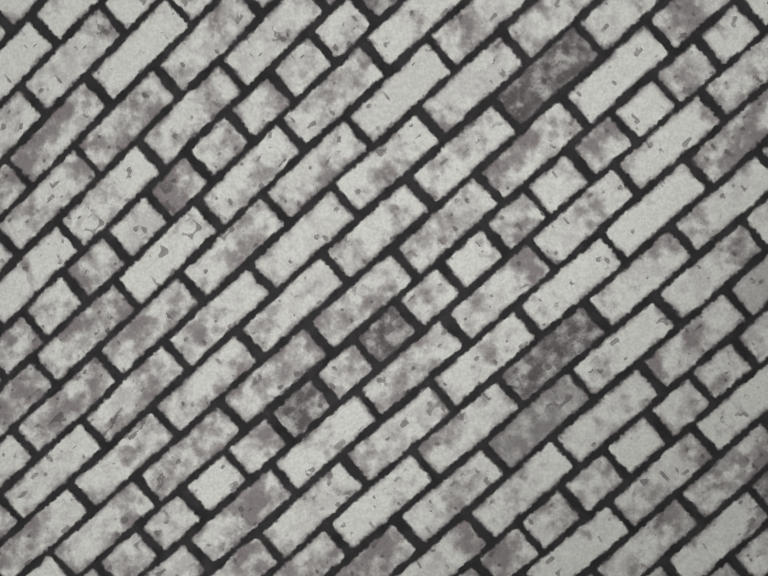
This texture is drawn by a Shadertoy shader. Its source:

```glsl
// Diagonal wall of worn pale bricks in dark mortar, with a course of half bricks every sixth row.

const float ROWS = 13.95;         // course heights per canvas height
const float ANGLE = 0.716;        // slope of the courses, radians
const float BRICK_LENGTH = 2.76;  // in course heights
const float HEADER_PERIOD = 6.0;  // courses between half-brick courses
const vec2 JOINT = vec2(0.11, 0.088); // half widths of end and bed joints

const vec3 PALE = vec3(0.765, 0.765, 0.742);
const vec3 GREY = vec3(0.655, 0.648, 0.635);
const vec3 STAIN = vec3(0.43, 0.405, 0.405);
const vec3 SOOT = vec3(0.27, 0.25, 0.255);
const vec3 MORTAR = vec3(0.19, 0.185, 0.187);

float hash(vec2 p) {
    vec3 q = fract(vec3(p.xyx) * 0.1031);
    q += dot(q, q.yzx + 33.33);
    return fract((q.x + q.y) * q.z);
}

float noise(vec2 p) {
    vec2 i = floor(p), f = fract(p);
    f = f * f * (3.0 - 2.0 * f);
    return mix(mix(hash(i), hash(i + vec2(1, 0)), f.x),
               mix(hash(i + vec2(0, 1)), hash(i + vec2(1, 1)), f.x), f.y);
}

float fbm(vec2 p) {
    float sum = 0.0, amp = 0.533;
    for (int i = 0; i < 4; i++) {
        sum += amp * noise(p);
        p = mat2(1.6, 1.2, -1.2, 1.6) * p + 17.3;
        amp *= 0.5;
    }
    return sum;
}

float roundedBox(vec2 p, vec2 halfSize, float radius) {
    vec2 d = abs(p) - halfSize + radius;
    return length(max(d, 0.0)) + min(max(d.x, d.y), 0.0) - radius;
}

// Canvas position to wall position: x along the courses, y across them
vec2 wallPosition(vec2 p) {
    float c = cos(ANGLE), s = sin(ANGLE);
    vec2 wall = vec2(c * p.x + s * p.y, s * p.x - c * p.y) + vec2(2.45, -0.9);
    wall.y -= 0.0085 * wall.x * min(wall.y, 0.0); // courses fan out slightly
    return wall + 0.05 * (vec2(noise(wall * 0.6), noise(wall * 0.6 + 41.0)) - 0.5);
}

// Finds the brick at a wall position: local offset from its centre, id and length
void findBrick(vec2 wall, out vec2 local, out vec2 id, out float len) {
    float row = floor(wall.y + 0.5);
    bool header = mod(row, HEADER_PERIOD) < 0.5;
    len = header ? 0.5 * BRICK_LENGTH : BRICK_LENGTH;
    float stagger = header ? 0.5 : 1.0 - 0.5 * mod(row, 2.0);
    float x = (wall.x - 1.79 + 0.2 * (hash(vec2(row, 7.0)) - 0.5)) / len + stagger;
    local = vec2((fract(x) - 0.5) * len, wall.y - row);
    id = vec2(floor(x), row) + 60.0;
}

float brickDistance(vec2 local, vec2 id, float len, vec2 wall) {
    vec2 shift = vec2(hash(id + 3.1), hash(id + 5.7)) - 0.5;
    float tilt = 0.03 * (hash(id + 8.3) - 0.5);
    vec2 p = local - shift * vec2(0.08, 0.03) + tilt * vec2(-local.y, local.x);
    float ragged = 0.11 * (fbm(wall * 4.0) - 0.5) + 0.035 * (noise(wall * 14.0) - 0.5);
    return roundedBox(p, vec2(0.5 * len, 0.5) - JOINT, 0.07) + ragged;
}

vec3 brickColour(vec2 wall, vec2 id, float dist) {
    vec2 q = wall + 13.0 * hash(id + 2.0);
    float wear = hash(id + 11.0);
    float cloud = fbm(q * 1.3);
    float mottle = fbm(q * 4.5 + 9.0);

    // Base tone, then stains that differ from brick to brick
    vec3 col = mix(PALE, GREY, 0.85 * wear * smoothstep(0.25, 0.65, mottle));
    float stain = smoothstep(0.48, 0.78, cloud * 0.65 + mottle * 0.35 + 0.16 * (wear - 0.35));
    col = mix(col, STAIN, 0.8 * stain);

    // A few bricks are sooty all over
    float sooty = smoothstep(0.91, 0.96, hash(id + 19.0));
    col = mix(col, mix(SOOT, GREY, smoothstep(0.25, 0.85, mottle)), 0.85 * sooty);

    // Small dark pits and grimy rims
    float pits = smoothstep(0.76, 0.9, noise(q * 6.0)) * smoothstep(0.45, 0.6, mottle);
    col = mix(col, SOOT, 0.45 * pits);
    float rim = smoothstep(-0.13, 0.0, dist) * smoothstep(0.25, 0.7, noise(q * 3.0));
    return mix(col, STAIN, 0.5 * rim);
}

void mainImage(out vec4 fragColor, in vec2 fragCoord) {
    vec2 centred = (fragCoord - 0.5 * iResolution.xy) / iResolution.y;
    float pixel = ROWS / iResolution.y;
    vec2 wall = wallPosition(centred * ROWS);

    vec2 local, id;
    float len;
    findBrick(wall, local, id, len);
    float dist = brickDistance(local, id, len, wall);

    vec3 mortar = MORTAR * (0.75 + 0.5 * fbm(wall * 3.0));
    float soft = max(0.045, 0.75 * pixel);
    vec3 col = mix(brickColour(wall, id, dist), mortar, smoothstep(-soft, soft, dist));

    // Fine grain, then a duller lower right and darker corners
    col *= 1.0 + 0.09 * (noise(wall * 19.0) - 0.5);
    col *= 1.0 - 0.13 * smoothstep(0.1, 0.9, centred.x - centred.y);
    col *= 1.03 - 0.14 * dot(centred, centred);
    fragColor = vec4(clamp(col, 0.0, 1.0), 1.0);
}
```
